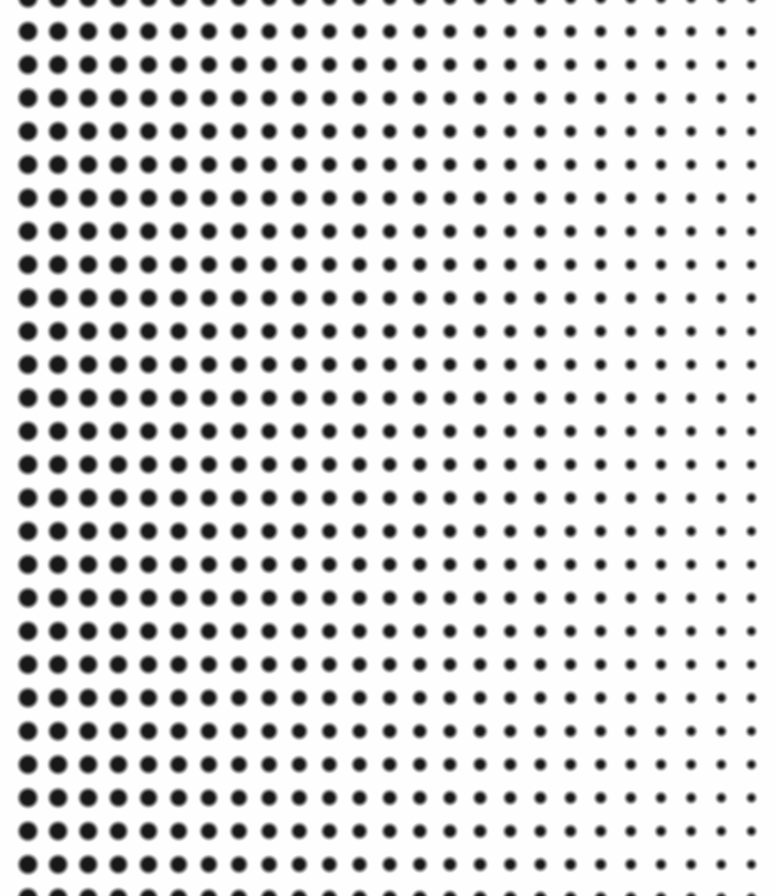
Give the GLSL for this pattern, as a Shadertoy shader.

```glsl
// Halftone grid of soft black dots that shrink from left to right on white.
#define COLUMNS 25.0
#define PITCH vec2(0.03364, 0.03719)
#define FIRST_DOT vec2(0.03125, -0.0020)
#define RADIUS_LEFT 0.0101
#define RADIUS_RIGHT 0.0046
#define SOFTNESS 0.0036
#define PAPER vec3(0.995)
#define INK vec3(0.095)

// Coverage of the dot nearest to p, with p in units of canvas height
float halftone(vec2 p) {
    vec2 cell = floor((p - FIRST_DOT) / PITCH + 0.5);
    cell.x = clamp(cell.x, 0.0, COLUMNS - 1.0);
    vec2 center = FIRST_DOT + cell * PITCH;
    float radius = mix(RADIUS_LEFT, RADIUS_RIGHT, cell.x / (COLUMNS - 1.0));
    float edge = length(p - center) - radius;
    float blur = max(SOFTNESS, 0.75 / iResolution.y);
    return 1.0 - smoothstep(-blur, blur, edge);
}

void mainImage(out vec4 fragColor, in vec2 fragCoord) {
    vec2 p = fragCoord / iResolution.y;
    fragColor = vec4(mix(PAPER, INK, halftone(p)), 1.0);
}
```
